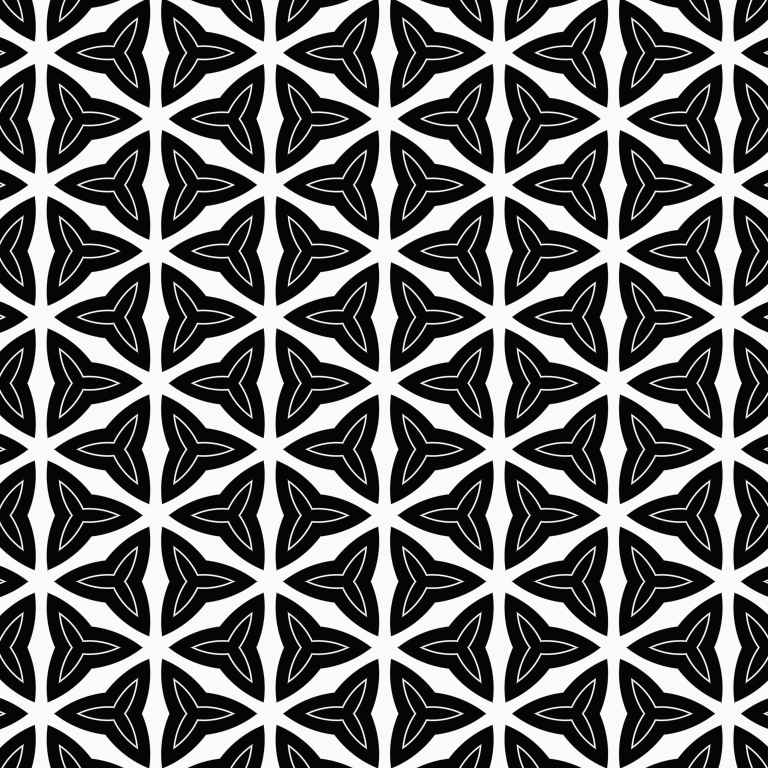
Give the GLSL for this pattern, as a three.js fragment shader.

```glsl
// Black three-lobed knots with thin white inlays, filling a triangular lattice on white.
#define SIDE 0.1721                // lattice triangle side, in canvas units
#define ORIGIN vec2(0.5008, 0.501) // one lattice vertex, on the canvas
#define OUTER vec3(0.479, 0.184, 0.029)  // tip radius, notch radius, bulge (in sides)
#define INLAY vec3(0.297, 0.056, 0.018)  // same for the inner outline
#define LINE_WIDTH 0.012           // inlay line, in sides
#define SOFTNESS 0.75              // edge half-width, in pixels
#define INK vec3(0.02)
#define PAPER vec3(0.98)

varying vec2 vUv;

const float THIRD_TURN = 2.0943951;
const float ROOT3_2 = 0.8660254;

// Position relative to the nearest triangle's centre, turned so it points right.
vec2 triangleLocal(vec2 p) {
  float column = p.x / ROOT3_2;
  vec2 cell = fract(vec2(column, p.y - 0.5 * column));
  bool pointsLeft = cell.x + cell.y > 1.0;
  vec2 skew = pointsLeft ? 2.0 / 3.0 - cell : cell - 1.0 / 3.0;
  return vec2(skew.x * ROOT3_2, skew.y + 0.5 * skew.x);
}

// Folds the six mirrored sectors onto one, between a tip and a notch.
vec2 foldSector(vec2 p) {
  float halfSector = 0.5 * THIRD_TURN;
  float angle = atan(p.y, p.x);
  angle = abs(mod(angle + halfSector, THIRD_TURN) - halfSector);
  return length(p) * vec2(cos(angle), sin(angle));
}

// Signed distance to the bulging arc that joins tip and notch.
float lobeDistance(vec2 p, vec3 shape) {
  vec2 tip = vec2(shape.x, 0.0);
  vec2 notch = shape.y * vec2(0.5, ROOT3_2);
  vec2 chord = notch - tip;
  vec2 outward = normalize(vec2(chord.y, -chord.x));
  float radius = (0.25 * dot(chord, chord) + shape.z * shape.z) / (2.0 * shape.z);
  vec2 center = 0.5 * (tip + notch) - outward * (radius - shape.z);
  return length(p - center) - radius;
}

void main() {
  vec2 p = foldSector(triangleLocal((vUv - ORIGIN) / SIDE));
  float edge = SOFTNESS * fwidth(vUv.x) / SIDE;

  // Solid knot, then the line cut out of it.
  float knot = 1.0 - smoothstep(-edge, edge, lobeDistance(p, OUTER));
  float lineDistance = abs(lobeDistance(p, INLAY)) - 0.5 * LINE_WIDTH;
  float inlay = 1.0 - smoothstep(-edge, edge, lineDistance);

  gl_FragColor = vec4(mix(PAPER, INK, knot * (1.0 - inlay)), 1.0);
}
```
